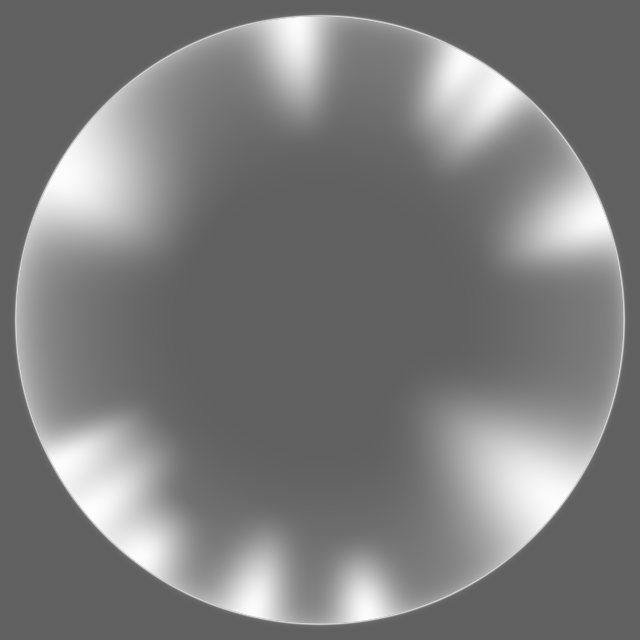
Reproduce this texture map procedurally as a Shadertoy shader.

```glsl
// One flare: x = angle in degrees, y and z = clockwise and counterclockwise widths, w = inner reach
float flare(vec4 f, float angle, float r) {
    float d = mod(angle - f.x + 180.0, 360.0) - 180.0;
    float spread = d / (d < 0.0 ? f.y : f.z);
    return 0.97 * smoothstep(f.w, 0.98, r) * exp(-spread * spread);
}

void mainImage(out vec4 fragColor, in vec2 fragCoord) {
    vec2 p = (fragCoord - 0.5 * iResolution.xy) / min(iResolution.x, iResolution.y);
    float r = length(p) / 0.475;
    float angle = degrees(atan(p.y, p.x + 1e-6));
    float pixel = 1.0 / (0.475 * min(iResolution.x, iResolution.y));

    vec4 flares[11] = vec4[11](
        vec4(94.5, 6.0, 8.0, 0.55),
        vec4(61.0, 6.0, 6.0, 0.62),
        vec4(52.0, 6.0, 7.0, 0.56),
        vec4(20.0, 7.0, 10.0, 0.53),
        vec4(-37.5, 15.0, 13.0, 0.30),
        vec4(-81.0, 6.0, 6.0, 0.70),
        vec4(-103.0, 7.0, 6.0, 0.62),
        vec4(-127.0, 9.0, 7.0, 0.72),
        vec4(-140.0, 7.0, 7.0, 0.56),
        vec4(-151.0, 5.0, 8.0, 0.58),
        vec4(151.0, 18.0, 11.0, 0.45));

    // Soft shading that grows toward the edge, stronger on the left
    float left = max(-p.x / max(length(p), 1e-4), 0.0);
    float dark = 1.0 - 0.16 * smoothstep(0.4, 0.98, r);
    dark *= 1.0 - (0.28 + 0.2 * left) * exp(min(r - 1.0, 0.0) / (0.03 + 0.04 * left));

    // Screen blend of the flares
    for (int i = 0; i < 11; i++) dark *= 1.0 - flare(flares[i], angle, r);

    // Disc mask and thin bright rim with a faint halo
    float light = (1.0 - dark) * (1.0 - smoothstep(1.0 - pixel, 1.0 + pixel, r));
    float rim = (r - 1.0) / max(0.004, pixel);
    light = max(light, 0.72 * exp(-rim * rim));
    light = max(light, 0.2 * exp(-abs(r - 1.0) / 0.006));

    fragColor = vec4(vec3(mix(0.376, 1.0, light)), 1.0);
}
```
